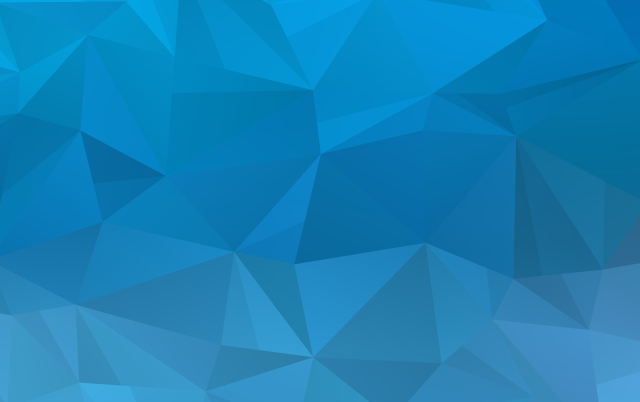
Give the GLSL for this background, as a Shadertoy shader.

```glsl
// Low-poly blue backdrop: a jittered grid of vertices is split into triangles,
// each shaded with a smooth colour field sampled near its centre plus a random
// tone and gradient. Some are faintly folded. Edges blend by pixel coverage.

const float CELL = 0.215;        // row spacing, in canvas heights
const float STRETCH = 1.18;      // column spacing relative to row spacing
const float DROP = 0.05;         // downward slope of the rows to the right
const float JITTER = 0.78;       // vertex displacement, in cells
const float RISING = 0.55;       // share of diagonals that rise to the right
const float MIN_AREA = 0.34;     // below this a diagonal is not chosen freely
const float FACET_FOLLOW = 0.3;  // how far a facet follows the colour field
const float TONE_RANGE = 0.19;   // brightness spread between facets
const float HUE_RANGE = 0.04;    // teal to violet spread between facets
const float SHEEN = 0.05;        // gradient strength inside a facet
const float FOLD_SHARE = 0.4;    // share of facets with a faint fold
const float FOLD_TONE = 0.06;    // brightness step across a fold
const float FIELD_LOW = 0.18;    // height of the bottom colour row
const float FIELD_HIGH = 0.9;    // height of the top colour row
const vec2 SEED = vec2(29.0, 71.0);

// Colour field, left to right in each row
const mat4x3 ROW_TOP = mat4x3(
    0.02, 0.60, 0.83,  0.01, 0.59, 0.82,  0.02, 0.54, 0.79,  0.00, 0.45, 0.71);
const mat4x3 ROW_UPPER = mat4x3(
    0.02, 0.49, 0.71,  0.01, 0.51, 0.75,  0.02, 0.48, 0.72,  0.02, 0.41, 0.58);
const mat4x3 ROW_LOWER = mat4x3(
    0.03, 0.42, 0.64,  0.06, 0.49, 0.73,  0.03, 0.42, 0.63,  0.16, 0.41, 0.56);
const mat4x3 ROW_BOTTOM = mat4x3(
    0.25, 0.61, 0.79,  0.20, 0.56, 0.75,  0.17, 0.53, 0.71,  0.30, 0.59, 0.81);

vec3 hash3(vec2 p) {
    vec3 h = fract(p.xyx * vec3(0.1031, 0.1030, 0.0973));
    h += dot(h, h.yxz + 33.33);
    return fract((h.xxy + h.yzz) * h.zyx);
}

float cross2(vec2 a, vec2 b) {
    return a.x * b.y - a.y * b.x;
}

// Hat weights of four evenly spaced knots on 0..1
vec4 knotWeights(float t) {
    return max(1.0 - abs(clamp(t, 0.0, 1.0) * 3.0 - vec4(0.0, 1.0, 2.0, 3.0)), 0.0);
}

vec3 colourField(vec2 uv) {
    vec4 wx = knotWeights(uv.x);
    vec4 wy = knotWeights((uv.y - FIELD_LOW) / (FIELD_HIGH - FIELD_LOW));
    return ROW_BOTTOM * wx * wy.x + ROW_LOWER * wx * wy.y
         + ROW_UPPER * wx * wy.z + ROW_TOP * wx * wy.w;
}

vec2 gridVertex(vec2 id) {
    vec2 v = id + (hash3(id + SEED).xy - 0.5) * JITTER;
    v.x *= STRETCH;
    return v - vec2(0.0, DROP * v.x);
}

// Signed distance to an edge, positive on its left
float edgeDistance(vec2 p, vec2 a, vec2 b) {
    return cross2(b - a, p - a) / max(length(b - a), 1e-4);
}

// Facet colour in rgb, premultiplied by the pixel coverage in a
vec4 facet(vec2 p, vec2 a, vec2 b, vec2 c, vec2 id, float pixel, vec2 toUv) {
    float inside = min(edgeDistance(p, a, b),
                   min(edgeDistance(p, b, c), edgeDistance(p, c, a)));
    float coverage = clamp(0.5 + inside / pixel, 0.0, 1.0);
    if (coverage <= 0.0) return vec4(0.0);

    vec2 centre = (a + b + c) / 3.0;
    vec3 rnd = hash3(id + SEED.yx);
    vec3 foldRnd = hash3(id - SEED.yx);
    float angle = 6.2832 * rnd.z;
    float tone = (rnd.x - 0.5) * TONE_RANGE
               + dot(p - centre, vec2(cos(angle), sin(angle))) * SHEEN;

    // Fold from one corner to the opposite edge
    if (foldRnd.x < FOLD_SHARE) {
        vec2 foot = mix(b, c, mix(0.3, 0.7, foldRnd.y));
        float side = clamp(edgeDistance(p, a, foot) / pixel, -0.5, 0.5);
        tone += side * FOLD_TONE * sign(foldRnd.z - 0.5);
    }
    vec3 colour = colourField(mix(centre, p, FACET_FOLLOW) * toUv) * (1.0 + tone);
    colour += (rnd.y - 0.5) * HUE_RANGE * vec3(0.4, -0.4, 0.4);
    return vec4(clamp(colour, 0.0, 1.0), 1.0) * coverage;
}

void mainImage(out vec4 fragColor, in vec2 fragCoord) {
    float pixel = 1.0 / (CELL * iResolution.y);
    vec2 p = fragCoord * pixel;
    vec2 toUv = 1.0 / (pixel * iResolution.xy);
    vec2 home = floor(vec2(p.x / STRETCH, p.y + DROP * p.x));
    vec4 sum = vec4(colourField(p * toUv), 1.0) * 1e-3;

    for (int y = -1; y <= 1; y++)
    for (int x = -1; x <= 1; x++) {
        vec2 id = home + vec2(x, y);
        vec2 a = gridVertex(id);
        vec2 b = gridVertex(id + vec2(1.0, 0.0));
        vec2 c = gridVertex(id + vec2(1.0, 1.0));
        vec2 d = gridVertex(id + vec2(0.0, 1.0));

        // Pick a diagonal at random unless it would give a thin or flipped facet
        float areaAC = min(cross2(b - a, c - a), cross2(c - a, d - a));
        float areaBD = min(cross2(b - a, d - a), cross2(c - b, d - b));
        bool splitAC = min(areaAC, areaBD) > MIN_AREA
                     ? hash3(id - SEED).x < RISING : areaAC > areaBD;

        vec2 key = id * 2.0;
        if (splitAC) {
            sum += facet(p, a, b, c, key, pixel, toUv);
            sum += facet(p, c, d, a, key + 1.0, pixel, toUv);
        } else {
            sum += facet(p, d, a, b, key, pixel, toUv);
            sum += facet(p, b, c, d, key + 1.0, pixel, toUv);
        }
    }
    fragColor = vec4(sum.rgb / sum.a, 1.0);
}
```
